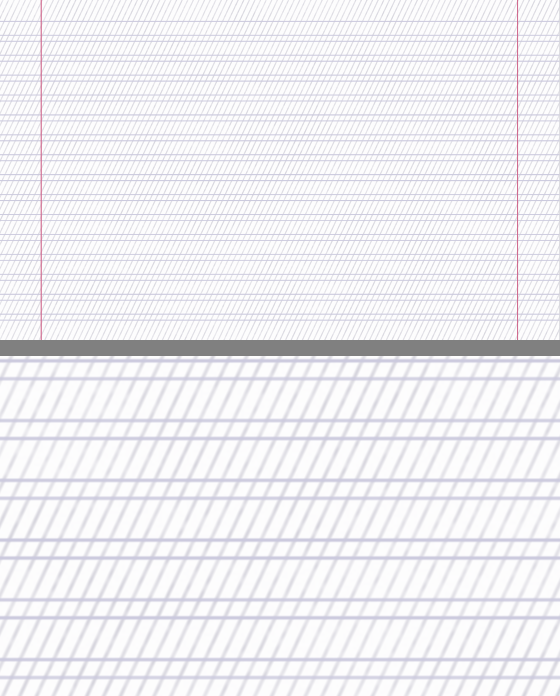
Top, the full canvas; bottom, a detail of the centre.
Reproduce this pattern procedurally as a Shadertoy shader.

```glsl
// Slant-ruled handwriting paper with paired lavender lines and two red margins.

float hash(vec2 p) {
    return fract(sin(dot(p, vec2(127.1, 311.7))) * 43758.5453);
}

float noise(vec2 p) {
    vec2 i = floor(p), f = fract(p);
    f = f * f * (3.0 - 2.0 * f);
    return mix(mix(hash(i), hash(i + vec2(1, 0)), f.x),
               mix(hash(i + vec2(0, 1)), hash(i + vec2(1, 1)), f.x), f.y);
}

// Distance to the nearest of evenly spaced lines
float repeatDist(float x, float period) {
    return abs(fract(x / period + 0.5) - 0.5) * period;
}

// Coverage of a soft-edged line of the given width
float stroke(float dist, float width, float blur, float pixel) {
    float soft = max(pixel, blur);
    return min(1.0, width / soft) * (1.0 - smoothstep(0.0, 1.0, (dist - 0.5 * width) / soft + 0.5));
}

void mainImage(out vec4 fragColor, in vec2 fragCoord) {
    float pixel = 1.0 / iResolution.y;
    float aspect = iResolution.x * pixel;
    vec2 p = fragCoord * pixel;
    float down = 1.0 - p.y;

    // Paper with faint grain
    vec3 color = vec3(0.995, 0.994, 0.996) - 0.006 * noise(p * 300.0);

    // Slanted guides, about a hundred across, with uneven ink
    float slant = repeatDist(p.x - 0.47 * p.y, aspect / 100.0) * 0.905;
    float ink = 0.55 + 0.5 * noise(p * 150.0) + 0.4 * noise(p * 14.0);
    color = mix(color, vec3(0.882, 0.878, 0.902), stroke(slant, 0.0036, 0.0034, pixel) * ink);

    // Sixteen baselines, with a midline above all but the first
    float period = 0.05859;
    float base = repeatDist(down - 0.0627, period);
    float mid = repeatDist(down - 0.1037, period);
    float baseMask = step(0.04, down) * step(down, 0.96);
    float midMask = step(0.08, down) * step(down, 0.94);
    float rules = max(stroke(base, 0.0033, 0.0026, pixel) * baseMask,
                      stroke(mid, 0.0033, 0.0026, pixel) * midMask);
    float rowInk = 0.8 + 0.2 * hash(vec2(floor(down / period * 2.0), 3.0));
    color = mix(color, vec3(0.795, 0.788, 0.868), rules * rowInk);

    // Red margins
    float margin = min(abs(p.x - 0.0735 * aspect), abs(p.x - 0.9243 * aspect));
    color = mix(color, vec3(0.82, 0.42, 0.56), stroke(margin, 0.0033, 0.002, pixel));

    // Grey sheet edge on the right
    color = mix(color, vec3(0.84, 0.84, 0.86), stroke(aspect - p.x, 0.004, 0.002, pixel));

    fragColor = vec4(color, 1.0);
}
```
